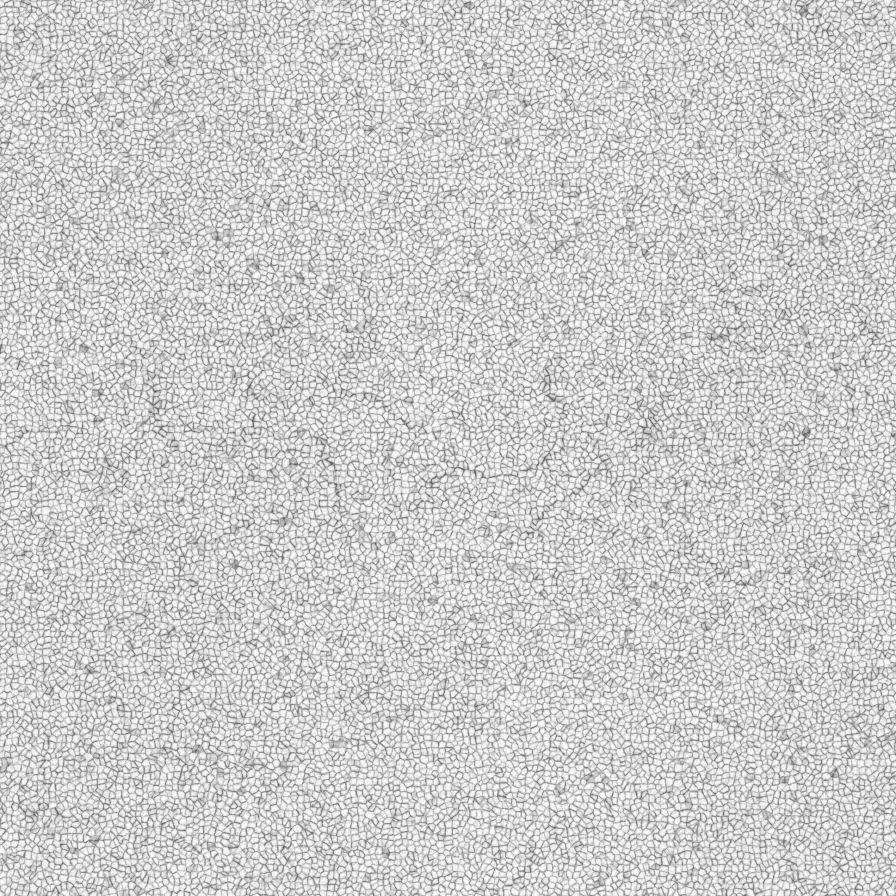
Give the GLSL for this texture, as a Shadertoy shader.

```glsl
// Pale grey pebbled leather: tiny cracked grains crossed by faint broken creases.

const float GRAIN_CELLS  = 145.0;  // pebbles across the canvas
const float PORE_CELLS   = 370.0;  // fine speckle across the canvas
const float CREASE_CELLS = 8.0;    // crease network across the canvas
const float JITTER       = 0.9;
const float LIGHT        = 0.98;   // tone of the pebble tops
const float CRACK_DEPTH  = 0.44;
const float CRACK_WIDTH  = 0.21;   // falloff, in pebbles
const float PORE_DEPTH   = 0.20;
const float CREASE_WIDTH = 0.07;   // in crease cells
const float CREASE_SHADE = 0.08;
const float TONE_DRIFT   = 0.012;
const int   SAMPLES      = 2;      // per axis, for smooth edges

vec2 hash2(vec2 p) {
    vec3 q = fract(p.xyx * vec3(0.1031, 0.1030, 0.0973));
    q += dot(q, q.yzx + 33.33);
    return fract((q.xx + q.yz) * q.zy);
}

// Cellular noise: nearest distance, gap to the second nearest, hash of that edge.
vec3 cellular(vec2 p) {
    vec2 base = floor(p), id1 = base, id2 = base;
    float near1 = 9.0, near2 = 9.0;
    for (int y = -1; y <= 1; y++)
    for (int x = -1; x <= 1; x++) {
        vec2 id = base + vec2(x, y);
        vec2 r = id + 0.5 + JITTER * (hash2(id) - 0.5) - p;
        float d = dot(r, r);
        if (d < near1) {
            near2 = near1; id2 = id1;
            near1 = d;     id1 = id;
        } else if (d < near2) {
            near2 = d;     id2 = id;
        }
    }
    float f1 = sqrt(near1);
    return vec3(f1, sqrt(near2) - f1, hash2(id1 + id2 + 17.0).x);
}

// Layered sines, each octave turned and bent by the one before.
vec2 waves(vec2 p) {
    vec2 sum = vec2(0.0);
    float amp = 0.5;
    for (int i = 0; i < 5; i++) {
        sum += amp * sin(p.yx + vec2(0.7, 2.9) + 1.5 * sum);
        p = mat2(1.5, 1.1, -1.1, 1.5) * p + 3.1;
        amp *= 0.58;
    }
    return sum;
}

// Wandering creases that fade in and out along their length.
float crease(vec2 uv) {
    vec2 p = uv * CREASE_CELLS;
    vec3 c = cellular(p + 0.35 * waves(p * 2.3));
    float line = 1.0 - smoothstep(0.0, CREASE_WIDTH, c.y);
    float kept = smoothstep(0.4, 0.8, c.z);
    float broken = smoothstep(-0.3, 0.5, waves(p * 1.3 + 8.0).x);
    return line * kept * broken;
}

float leather(vec2 uv) {
    vec3 pebble = cellular(uv * GRAIN_CELLS + 0.25 * waves(uv * GRAIN_CELLS * 0.8));
    float pore = cellular(uv * PORE_CELLS + 41.0).x - 0.42;
    float fold = crease(uv);

    // Cracks between pebbles, each with its own depth
    float depth = CRACK_DEPTH * mix(0.6, 1.4, pebble.z) * (1.0 + 0.35 * fold);
    float tone = LIGHT - depth * exp(-pebble.y / CRACK_WIDTH);

    // Speckle, creases and slow drift of tone
    tone -= PORE_DEPTH * pore + CREASE_SHADE * fold;
    tone += TONE_DRIFT * waves(uv * 9.0).y;
    return clamp(tone, 0.36, 0.98);
}

void mainImage(out vec4 fragColor, in vec2 fragCoord) {
    float scale = min(iResolution.x, iResolution.y);
    float tone = 0.0;
    for (int y = 0; y < SAMPLES; y++)
    for (int x = 0; x < SAMPLES; x++) {
        vec2 offset = (vec2(x, y) + 0.5) / float(SAMPLES) - 0.5;
        tone += leather((fragCoord + offset) / scale);
    }
    fragColor = vec4(vec3(tone / float(SAMPLES * SAMPLES)), 1.0);
}
```
